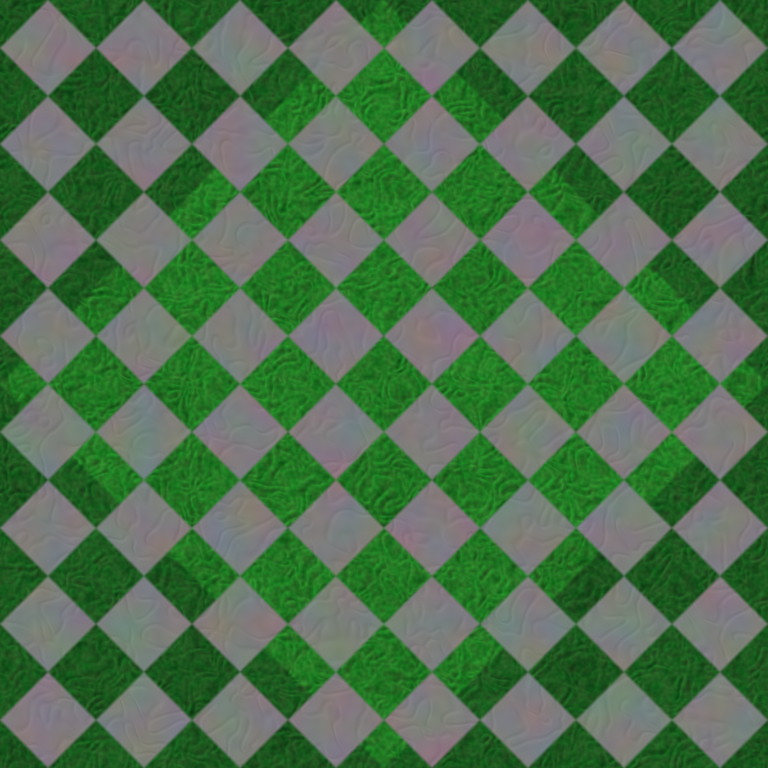
Give the GLSL for this pattern, as a WebGL 2 fragment shader.

```glsl
#version 300 es
precision highp float;
uniform vec2 u_resolution;
out vec4 outColor;

float hash(vec2 cell, float seed) {
    uvec3 q = uvec3(cell, seed) * uvec3(1597u, 3812u, 2741u);
    uint n = (q.x ^ (q.y * 57u) ^ q.z) * 747796u + 28913u;
    n = (n ^ (n >> 15u)) * 277803u;
    n = (n ^ (n >> 13u)) * 91193u;
    return float((n ^ (n >> 16u)) & 65535u) / 65536.0;
}

// Slope of one lattice corner, wrapped to the period
float corner(vec2 cell, vec2 offset, float period, float seed) {
    float angle = 6.28319 * hash(mod(cell, period), seed);
    return dot(vec2(cos(angle), sin(angle)), offset);
}

// Gradient noise that repeats over the unit square
float noise(vec2 uv, float period, float seed) {
    vec2 p = uv * period, c = floor(p), f = p - c;
    vec2 w = f * f * f * (f * (f * 6.0 - 15.0) + 10.0);
    vec2 e = vec2(1.0, 0.0);
    return mix(
        mix(corner(c, f, period, seed), corner(c + e.xy, f - e.xy, period, seed), w.x),
        mix(corner(c + e.yx, f - e.yx, period, seed), corner(c + 1.0, f - 1.0, period, seed), w.x),
        w.y);
}

vec2 warp(vec2 uv, float period, float seed) {
    return vec2(noise(uv, period, seed), noise(uv, period, seed + 1.0));
}

// Curled blades: thin ridges of strongly warped noise
float bladeHeight(vec2 uv) {
    vec2 p = uv + 0.022 * warp(uv, 28.0, 1.0);
    return 1.0 - 2.0 * abs(noise(p, 62.0, 3.0));
}

// Sparse leaf-like creases
float creaseHeight(vec2 uv) {
    vec2 p = uv + 0.025 * warp(uv, 18.0, 5.0);
    return smoothstep(0.16, 0.0, abs(noise(p, 34.0, 7.0)));
}

vec3 grassColor(vec2 uv, float lit) {
    vec2 tile = mod(floor(uv * 8.0 + 0.5), 8.0);
    float height = bladeHeight(uv);
    float relief = height - bladeHeight(uv + vec2(0.0025, -0.0025));
    float fine = noise(uv, 170.0, 9.0);
    float shade = 1.0 + 0.16 * (height - 0.55) + 0.20 * relief + 0.22 * fine;
    shade += 0.10 * noise(uv, 20.0, 10.0) + 0.08 * (hash(tile, 11.0) - 0.5);
    vec3 color = mix(vec3(0.105, 0.335, 0.115), vec3(0.13, 0.455, 0.135), lit) * shade;
    return color + vec3(0.07, 0.0, 0.03) * noise(uv, 72.0, 12.0);
}

vec3 stoneColor(vec2 uv) {
    vec2 tile = floor(mod(uv, 1.0) * 8.0);
    float relief = creaseHeight(uv) - creaseHeight(uv + vec2(0.003, -0.003));
    vec3 color = vec3(0.495, 0.49, 0.49) + 0.022 * relief;
    // Drifting rose, green and violet tints
    color += vec3(0.06, -0.035, -0.02) * noise(uv, 19.0, 14.0);
    color += vec3(-0.04, 0.035, -0.04) * noise(uv, 15.0, 15.0);
    color += vec3(-0.02, -0.02, 0.05) * noise(uv, 23.0, 16.0);
    color += vec3(0.03, -0.02, 0.01) * (hash(tile, 17.0) - 0.5);
    color += vec3(-0.02, 0.015, -0.02) * (hash(tile, 18.0) - 0.5);
    return color + 0.018 * noise(uv, 60.0, 19.0);
}

void main() {
    vec2 uv = gl_FragCoord.xy / u_resolution;
    float pixel = 1.0 / min(u_resolution.x, u_resolution.y);

    // One large brighter diamond spans the lawn
    vec2 fromCenter = abs(uv - 0.5);
    float lit = smoothstep(-0.004, 0.004, 0.5 - fromCenter.x - fromCenter.y);

    // Eight by eight stone diamonds touching at their points
    vec2 inCell = abs(fract(uv * 8.0) - 0.5);
    float inside = (0.5 - inCell.x - inCell.y) / (8.0 * sqrt(2.0));
    float soft = max(0.0028, pixel);
    float stone = smoothstep(-soft, soft, inside);

    outColor = vec4(mix(grassColor(uv, lit), stoneColor(uv), stone), 1.0);
}
```
